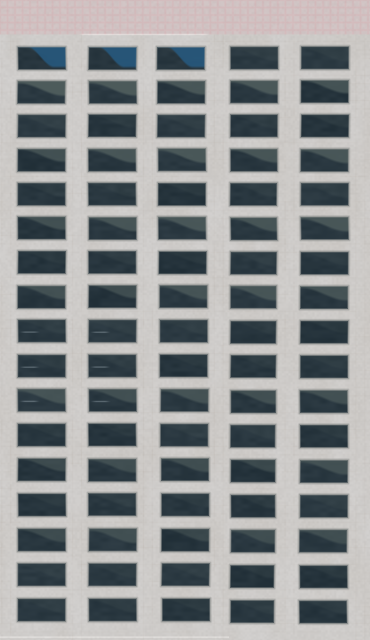
Give the GLSL for this pattern, as a WebGL 1 fragment shader.

```glsl
precision highp float;
// Pale tower facade: five columns by seventeen rows of dark, softly reflecting windows.
uniform vec2 u_resolution;

// Lengths are fractions of the canvas width, y runs downward.
const vec2 GRID = vec2(5.0, 17.0);
const vec2 FIRST = vec2(0.1126, 0.1577);
const vec2 PITCH = vec2(0.1914, 0.0912);
const float ROW_STRETCH = 0.000124;
const float PARAPET = 0.093;

const vec3 WALL = vec3(0.805, 0.795, 0.785);
const vec3 PINK = vec3(0.815, 0.765, 0.765);
const vec3 FRAME = vec3(0.54, 0.55, 0.54);
const vec3 GLASS = vec3(0.155, 0.210, 0.243);
const vec3 HAZE = vec3(0.305, 0.360, 0.360);
const vec3 SKY = vec3(0.150, 0.345, 0.490);

float hash(vec2 p) {
  vec3 q = fract(vec3(p.xyx) * 0.1031);
  q += dot(q, q.yzx + 33.33);
  return fract((q.x + q.y) * q.z);
}

float noise(vec2 p) {
  vec2 i = floor(p), f = fract(p);
  f = f * f * (3.0 - 2.0 * f);
  float top = mix(hash(i), hash(i + vec2(1.0, 0.0)), f.x);
  float low = mix(hash(i + vec2(0.0, 1.0)), hash(i + vec2(1.0)), f.x);
  return mix(top, low, f.y);
}

float boxDistance(vec2 p, vec2 halfSize) {
  vec2 d = abs(p) - halfSize;
  return length(max(d, 0.0)) + min(max(d.x, d.y), 0.0);
}

// Coverage of a line of the given half width at distance d.
float stroke(float d, float halfWidth, float soft) {
  return 1.0 - smoothstep(halfWidth - soft, halfWidth + soft, abs(d));
}

// Distance to the nearest of evenly spaced lines.
float lineDistance(float x, float spacing) {
  return (fract(x / spacing + 0.5) - 0.5) * spacing;
}

// Window centre, with the columns leaning a little and rows spreading downward.
vec2 windowCentre(vec2 cell) {
  float depth = cell.y / (GRID.y - 1.0);
  float middle = max(0.0, 1.0 - abs(cell.x - 2.0));
  float right = step(2.5, cell.x);
  vec2 c = FIRST + PITCH * cell;
  c.x += 0.0147 * middle * (depth - 0.47) - 0.0045 * right * depth;
  c.y += ROW_STRETCH * cell.y * cell.y + right * (0.006 * depth - 0.001);
  return c + (vec2(hash(cell + 7.0), hash(cell + 19.0)) - 0.5) * 0.002;
}

vec3 wallColour(vec2 p, float soft) {
  float grain = noise(p * 170.0) - 0.5;
  float stain = noise(p * vec2(24.0, 9.0)) - 0.5;
  vec3 col = WALL + 0.025 * grain + 0.025 * stain * vec3(0.8, 1.0, 1.3);
  // Tile joints: fine courses, and a pair of lines along each pier.
  float course = stroke(lineDistance(p.y - FIRST.y, PITCH.y * 0.25), 0.001, soft);
  float pier = lineDistance(p.x - FIRST.x + PITCH.x * 0.5, PITCH.x);
  float joint = stroke(abs(pier) - 0.012, 0.001, soft);
  col -= (0.022 * course + 0.035 * joint) * vec3(0.7, 0.9, 1.1) * noise(p * 40.0 + 5.0);
  // Pink gridded parapet with a broken bright lip.
  vec2 mesh = vec2(lineDistance(p.x, 0.0203), lineDistance(p.y, 0.0203));
  float lattice = max(stroke(mesh.x, 0.0025, soft), stroke(mesh.y, 0.0025, soft));
  vec3 band = PINK + 0.02 * grain + lattice * vec3(0.01, -0.035, -0.03);
  col = mix(band, col, smoothstep(-soft, soft, p.y - PARAPET));
  float lip = stroke(p.y - PARAPET, 0.0015, soft) * stroke(p.x - 0.39, 0.17, 0.01);
  float ledge = stroke(p.y - 1.722, 0.0015, soft) * step(p.x, 0.62);
  return col + 0.09 * max(lip, ledge);
}

// q spans -1 to 1 across the pane.
vec3 glassColour(vec2 q, vec2 cell) {
  float chance = hash(cell + 41.0);
  vec3 col = GLASS + 0.03 * (chance - 0.5) + 0.035 * (noise(q * 3.0 + cell * 9.0) - 0.5);
  // Alternate storeys catch a curved reflection, weaker lower down.
  float lit = mod(cell.y + step(8.5, cell.y), 2.0) * step(cell.y, 15.5);
  float edge = -0.85 + 1.05 * smoothstep(-0.9, 0.9, q.x) + 0.2 * (chance - 0.5);
  float sheen = smoothstep(0.15, -0.15, q.y - edge);
  float strength = lit * mix(1.0, 0.6, cell.y / GRID.y) * (0.75 + 0.25 * chance);
  col = mix(col, HAZE, sheen * max(strength, 0.18));
  // The top storey mirrors blue sky in its left three panes.
  float topRow = step(cell.y, 0.5);
  float blue = smoothstep(0.15, -0.15, q.y + 1.0 - 1.75 * smoothstep(-0.6, 0.5, q.x));
  col = mix(col, SKY, blue * topRow * step(cell.x, 2.5) * 0.9);
  // Occasional pale streak on the middle storeys.
  float dashed = step(0.5, chance) * step(cell.x, 1.5) * stroke(cell.y - 9.0, 1.5, 0.1);
  return col + 0.18 * dashed * stroke(q.y - 0.1, 0.06, 0.06) * stroke(q.x + 0.5, 0.3, 0.15);
}

void main() {
  vec2 p = vec2(gl_FragCoord.x, u_resolution.y - gl_FragCoord.y) / u_resolution.x;
  float soft = max(0.0028, 0.75 / u_resolution.x);
  vec2 rowFit = PITCH + vec2(0.0, ROW_STRETCH * (GRID.y - 1.0));
  vec2 cell = clamp(floor((p - FIRST) / rowFit + 0.5), vec2(0.0), GRID - 1.0);
  vec2 q = p - windowCentre(cell);
  float narrowing = stroke(cell.x - 3.0, 0.5, 0.1) * cell.y / GRID.y;
  vec2 halfSize = vec2(0.0655 - 0.006 * narrowing, 0.0315);
  q.x += 0.04 * q.y * (hash(cell) - 0.5);

  vec3 col = wallColour(p, soft);
  float d = boxDistance(q, halfSize);
  col = mix(col, FRAME, 0.75 * (1.0 - smoothstep(-soft, 2.0 * soft, d - 0.001)));
  col = mix(col, glassColour(q / halfSize, cell), 1.0 - smoothstep(-soft, soft, d + 0.0015));
  gl_FragColor = vec4(col, 1.0);
}
```
